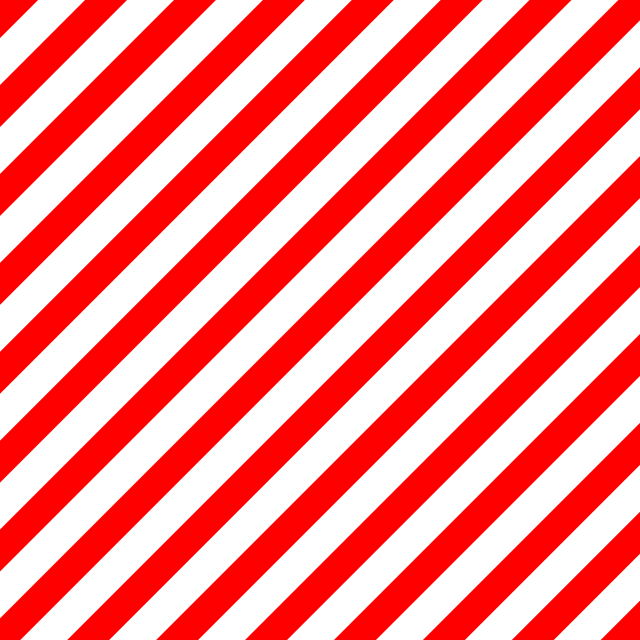
Reproduce this pattern procedurally as a WebGL 1 fragment shader.

```glsl
precision highp float;
// Even red diagonal stripes on white, rising to the right at 45 degrees.
// A repeating coordinate measured from the upper left corner gives the
// distance to the nearest stripe edge, which is smoothed over one pixel.

uniform vec2 u_resolution;

#define REPEATS 7.2          // stripes across and down the canvas
#define STRIPE_WIDTH 0.472   // red share of one repeat
#define STRIPE_CENTER 0.193  // stripe middle, in repeats from the corner
#define STRIPE_COLOR vec3(1.0, 0.0, 0.0)
#define GROUND_COLOR vec3(1.0)

// Signed distance to the nearest stripe edge in canvas units, negative inside.
float stripeDistance(vec2 uv) {
    float phase = (uv.x + 1.0 - uv.y) * REPEATS - STRIPE_CENTER;
    float fromCenter = abs(fract(phase + 0.5) - 0.5);
    // The diagonal coordinate has a gradient of length REPEATS * sqrt(2).
    return (fromCenter - 0.5 * STRIPE_WIDTH) / (REPEATS * sqrt(2.0));
}

void main() {
    float canvasSize = min(u_resolution.x, u_resolution.y);
    vec2 uv = gl_FragCoord.xy / u_resolution;

    // Pixel coverage of the stripe
    float coverage = clamp(0.5 - stripeDistance(uv) * canvasSize, 0.0, 1.0);

    gl_FragColor = vec4(mix(GROUND_COLOR, STRIPE_COLOR, coverage), 1.0);
}
```
